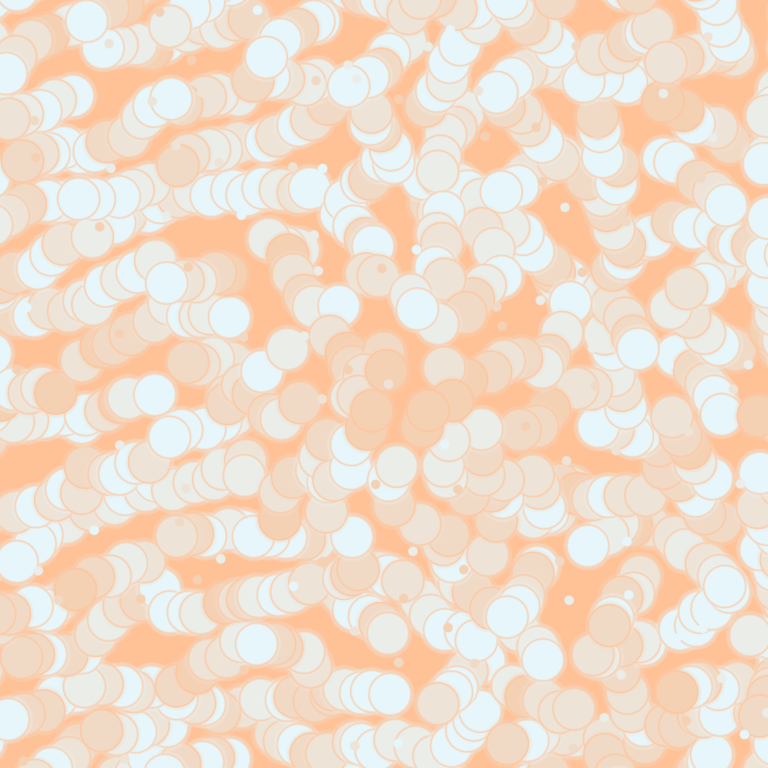
This pattern is drawn by a Shadertoy shader. Its source:

```glsl
// Short chains of overlapping pale discs on peach: loose arched lanes fill the
// canvas and swirling arms gather at a hub. Each disc is painted in a fixed
// order with a soft peach rim; small dots are scattered over everything.
#define RADIUS 0.0287
#define RIM 0.0022
#define PITCH 0.0215
#define LANE 0.073
#define HUB vec2(0.534, 0.49)
#define HUB_SIZE 0.225
#define ARMS 13
#define LINKS 5
#define DOT_CELL 0.083

const float TAU = 6.2831853;
const vec3 PEACH = vec3(1.0, 0.757, 0.588);
const vec3 PALE = vec3(0.902, 0.965, 0.98);
const vec3 SAND = vec3(0.962, 0.818, 0.705);

float hash(vec2 p) {
    vec3 q = fract(vec3(p.xyx) * 0.1031);
    q += dot(q, q.yzx + 33.33);
    return fract((q.x + q.y) * q.z);
}

vec2 hash2(vec2 p) {
    return vec2(hash(p + 17.3), hash(p + 71.9));
}

float cornerSlope(vec2 cell, vec2 offset) {
    float a = TAU * hash(cell + 131.0);
    return dot(vec2(cos(a), sin(a)), offset);
}

float gradientNoise(vec2 p) {
    vec2 i = floor(p), f = p - i, e = vec2(1.0, 0.0);
    vec2 u = f * f * f * (f * (f * 6.0 - 15.0) + 10.0);
    return mix(mix(cornerSlope(i, f), cornerSlope(i + e, f - e), u.x),
               mix(cornerSlope(i + e.yx, f - e.yx), cornerSlope(i + 1.0, f - 1.0), u.x), u.y);
}

// Five tones from pale blue to sand
vec3 tint(float t) {
    return mix(PALE, SAND, floor(clamp(t, 0.0, 0.99) * 5.0) / 4.0);
}

// Opaque disc with a darker rim and a faint halo
void paintDisc(inout vec3 col, vec2 offset, float tone, float px) {
    float d = length(offset) - RADIUS;
    if (d > 0.006) return;
    vec3 fill = tint(tone);
    float rim = 1.0 - smoothstep(0.0, RIM + px * 0.5, abs(d + RIM * 0.5));
    float body = 1.0 - smoothstep(-px, px, d);
    float halo = 0.4 * (1.0 - smoothstep(0.0, 0.005, d));
    col = mix(col, mix(fill, PEACH, 0.62 * rim), max(body, halo));
}

// Height of a lane above its base line
float arch(float x) {
    return -0.45 * (x - 0.55) * (x - 0.55);
}

void paintLanes(inout vec3 col, vec2 p, float px) {
    float span = PITCH * float(LINKS);
    vec2 home = floor(vec2(p.x / span, (p.y - arch(p.x)) / LANE));
    for (int j = -2; j <= 2; j++)
    for (int i = -1; i <= 1; i++) {
        vec2 id = home + vec2(i, j);
        vec2 rnd = hash2(id) - 0.5;
        vec2 middle = vec2((id.x + 0.5 + 0.3 * rnd.x) * span, (id.y + 0.5 + 0.5 * rnd.y) * LANE);
        float spread = mix(0.9, 2.6, smoothstep(0.3, 0.6, middle.x));
        float turn = (hash(id + 5.5) - 0.5) * spread;
        vec2 dir = vec2(cos(turn), sin(turn));
        float bow = 6.0 * (hash(id + 31.0) - 0.5);
        float bias = 0.45 * gradientNoise(id * vec2(0.45, 0.35) + 4.7) - 0.13;
        bool flip = hash(id + 9.1) > 0.5;
        for (int k = 0; k < LINKS; k++) {
            float n = float(flip ? LINKS - 1 - k : k);
            float along = (n - 0.5 * float(LINKS - 1)) * PITCH;
            vec2 seed = id * 13.0 + n;
            vec2 c = middle + dir * along + vec2(-dir.y, dir.x) * bow * along * along;
            c.y += arch(c.x);
            c += 0.014 * (hash2(seed) - 0.5);
            if (length(c - HUB) < HUB_SIZE) continue;
            paintDisc(col, p - c, 0.95 * hash(seed + 3.7) + bias, px);
        }
    }
}

// Swirling arms, painted from the outside in
void paintHub(inout vec3 col, vec2 p, float px) {
    if (length(p - HUB) > HUB_SIZE + 0.06) return;
    for (int k = 10; k >= 0; k--)
    for (int a = 0; a < ARMS; a++) {
        vec2 id = vec2(a, k);
        float r = 0.018 + float(k) * PITCH;
        if (hash(id + 41.0) > r / 0.17) continue;
        vec2 rnd = hash2(id + 80.0) - 0.5;
        float wander = 0.5 * gradientNoise(vec2(float(a) * 3.7, r * 14.0));
        float angle = (float(a) + 0.5 * hash(vec2(a, 7.0))) / float(ARMS) * TAU + 1.3 * r + wander;
        vec2 c = HUB + r * vec2(cos(angle), sin(angle)) + 0.016 * rnd;
        float warm = 0.5 * (1.0 - smoothstep(0.03, 0.13, r)) - 0.1;
        paintDisc(col, p - c, 0.95 * hash(id + 23.0) + warm, px);
    }
}

void paintDots(inout vec3 col, vec2 p, float px) {
    vec2 home = floor(p / DOT_CELL);
    for (int j = -1; j <= 1; j++)
    for (int i = -1; i <= 1; i++) {
        vec2 id = home + vec2(i, j);
        if (hash(id + 55.0) > 0.75) continue;
        float d = length(p - (id + hash2(id + 200.0)) * DOT_CELL) - 0.0062;
        col = mix(col, tint(hash(id + 310.0)), 1.0 - smoothstep(-px, px, d));
    }
}

void mainImage(out vec4 fragColor, in vec2 fragCoord) {
    float px = 1.0 / min(iResolution.x, iResolution.y);
    vec2 p = fragCoord * px;
    vec3 col = PEACH;
    paintLanes(col, p, px);
    paintHub(col, p, px);
    paintDots(col, p, px);
    fragColor = vec4(col, 1.0);
}
```
